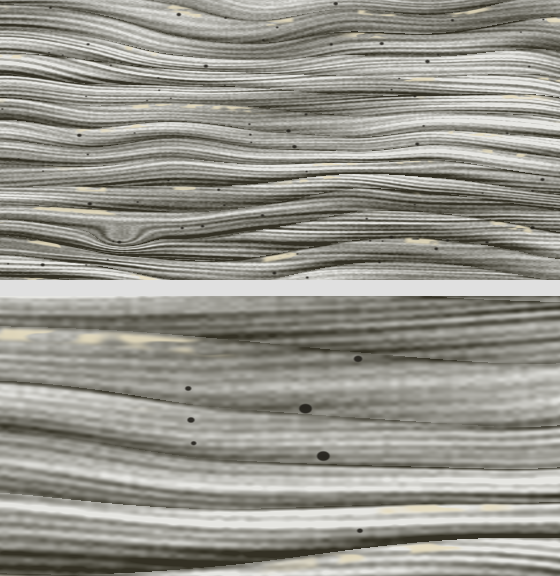
Top, the full canvas; bottom, a detail of the centre.
A WebGL 2 fragment shader for this texture:

```glsl
#version 300 es
precision highp float;
// Weathered grey wood: wavy overlapping layers of fine grain with pits, pale flecks and a knot.

uniform vec2 u_resolution;
out vec4 fragColor;

const vec3 SHADOW = vec3(0.20, 0.19, 0.14);
const vec3 HIGHLIGHT = vec3(0.90, 0.90, 0.885);
const vec3 FLECK = vec3(0.90, 0.86, 0.74);
const vec3 PIT = vec3(0.13, 0.12, 0.10);

const float LAYERS = 13.0;         // overlapping layers per canvas height
const float GRAIN_MIN = 100.0;     // grain cells per canvas height
const float GRAIN_MAX = 150.0;
const float MEAN_TONE = 0.54;
const float RELIEF = 0.48;         // contrast of the layers
const float GRAIN = 0.66;          // contrast of the fine lines
const float MOTTLE = 0.50;         // contrast of broad patches
const float GRIT = 0.16;
const float PIT_GRID = 24.0;
const float PIT_SHARE = 0.075;
const vec2 KNOT_CENTER = vec2(0.43, 0.14);
const vec2 KNOT_SIZE = vec2(0.10, 0.042);
const float KNOT_HEIGHT = 0.06;
const uint MIXER = 1664525u;

float hash(vec2 cell) {
    uvec2 q = uvec2(ivec2(floor(cell))) * MIXER + 12345u;
    q.x += q.y * MIXER;
    q.y += q.x * MIXER;
    q ^= q >> 16;
    q.x += q.y * MIXER;
    q.y += q.x * MIXER;
    q ^= q >> 16;
    return float(q.x >> 8) / 16777216.0;
}

float noise(vec2 p) {
    vec2 i = floor(p), f = fract(p);
    f = f * f * (3.0 - 2.0 * f);
    float low = mix(hash(i), hash(i + vec2(1, 0)), f.x);
    float high = mix(hash(i + vec2(0, 1)), hash(i + vec2(1, 1)), f.x);
    return mix(low, high, f.y);
}

// Height across the fibres, bent by slow waves and by the knot
float fibreHeight(vec2 p) {
    float wave = 0.13 * (noise(p * vec2(1.3, 2.5) + 3.0) - 0.5);
    wave += 0.045 * (noise(p * vec2(3.2, 6.0) + 17.0) - 0.5);
    vec2 d = (p - KNOT_CENTER) / KNOT_SIZE;
    return p.y + wave + KNOT_HEIGHT * exp(-dot(d, d));
}

// Fine lines along the fibres, centred on zero
float grainLines(float x, float g, float layer) {
    float density = mix(GRAIN_MIN, GRAIN_MAX, hash(vec2(layer, 5.0)));
    float irregular = noise(vec2(x * 2.2 + layer * 9.0, g * density)) - 0.5;
    float wander = 5.0 * noise(vec2(x * 1.5, g * 30.0));
    float regular = sin(3.14159 * g * density + wander);
    return 0.8 * irregular + 0.22 * regular;
}

// Small dark holes, one at most per grid cell
float pits(vec2 p, float pixel) {
    vec2 cell = floor(p * PIT_GRID);
    vec2 jitter = vec2(hash(cell + 31.0), hash(cell + 67.0));
    vec2 d = p - (cell + 0.2 + 0.6 * jitter) / PIT_GRID;
    float radius = mix(0.002, 0.0058, pow(hash(cell + 91.0), 2.0));
    float present = step(hash(cell + 113.0), PIT_SHARE);
    float dist = length(d * vec2(0.75, 1.0)) - radius;
    return present * (1.0 - smoothstep(-pixel, pixel, dist));
}

void main() {
    vec2 p = gl_FragCoord.xy / u_resolution.y;
    float pixel = 1.0 / u_resolution.y;
    float v = fibreHeight(p);

    // Layers whose edges cut across the grain
    float stack = v * LAYERS + 1.8 * noise(vec2(p.x * 1.4, v * 4.0) + 41.0);
    float layer = floor(stack);
    float f = fract(stack);
    float lip = smoothstep(0.0, 0.10, 1.0 - f);
    float profile = min(smoothstep(0.0, 0.55, f), lip);
    float depth = mix(0.45, 1.5, noise(vec2(p.x * 1.6, layer * 7.0)));

    // Each layer carries its own tilt and bend
    float tilt = 0.07 * (hash(vec2(layer, 2.0)) - 0.5);
    float bend = 0.03 * (noise(vec2(p.x * 1.7, layer * 11.0)) - 0.5);
    float g = v + tilt * p.x + bend;

    // Tone from relief, grain, patches and grit
    float roughness = mix(0.45, 1.5, noise(vec2(p.x * 1.2, v * 8.0) + 59.0));
    float tone = MEAN_TONE + RELIEF * depth * (profile - 0.67);
    tone += GRAIN * roughness * grainLines(p.x, g, layer);
    tone += MOTTLE * (noise(vec2(p.x * 1.8, g * 11.0) + 73.0) - 0.5);
    tone += GRIT * (noise(p * vec2(110.0, 210.0)) - 0.5);
    vec3 color = mix(SHADOW, HIGHLIGHT, clamp(tone, 0.0, 1.0));

    // Pale flecks along the lips of the layers
    float fleck = smoothstep(0.70, 0.82, noise(vec2(p.x * 6.0, layer * 3.0 + 200.0)));
    fleck *= smoothstep(0.70, 0.82, f) * lip;
    fleck *= smoothstep(0.25, 0.6, noise(p * vec2(35.0, 110.0) + 7.0));
    color = mix(color, FLECK, 0.85 * fleck);

    color = mix(color, PIT, 0.9 * pits(p, pixel));
    fragColor = vec4(color, 1.0);
}
```
